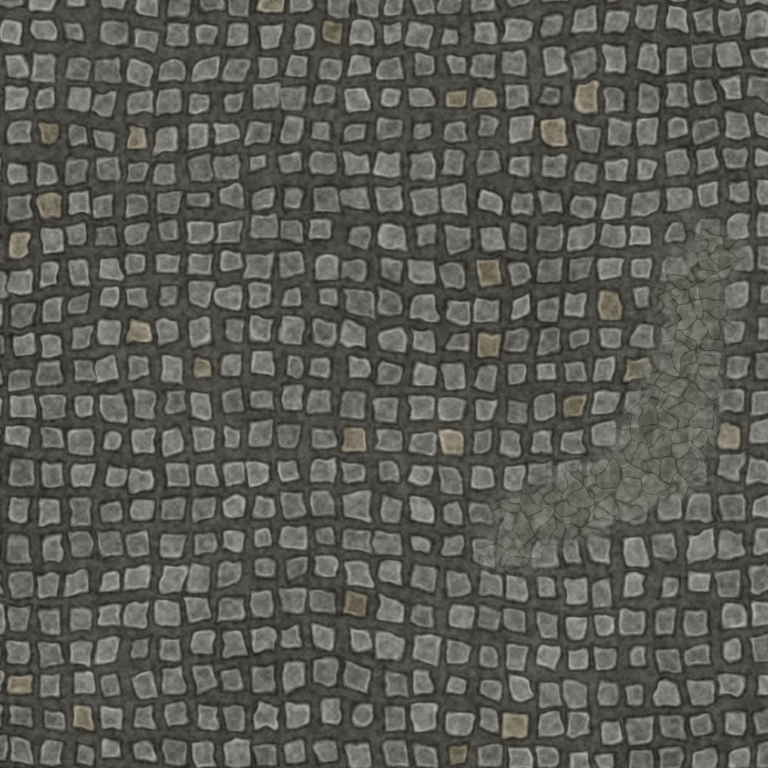
Write a Shadertoy shader that draws this texture.

```glsl
// Worn cobblestone paving: wavy rows of small, uneven four-sided setts in dark earth.
// Each sett is the meeting of four jittered half planes, with a pale rim and a dark
// outline; a crumbled strip of cellular rubble interrupts the rows.

float hash(vec2 p) {
    return fract(sin(dot(p, vec2(127.1, 311.7))) * 43758.5453);
}

vec2 hash2(vec2 p) {
    return vec2(hash(p), hash(p + 57.3));
}

float noise(vec2 p) {
    vec2 i = floor(p), f = fract(p);
    f = f * f * (3.0 - 2.0 * f);
    return mix(mix(hash(i), hash(i + vec2(1, 0)), f.x),
               mix(hash(i + vec2(0, 1)), hash(i + vec2(1, 1)), f.x), f.y);
}

float fbm(vec2 p) {
    float sum = 0.0, amp = 0.5;
    for (int i = 0; i < 4; i++) {
        sum += amp * noise(p);
        p = p * 2.03 + 17.0;
        amp *= 0.5;
    }
    return sum / 0.9375;
}

float smoothMax(float a, float b, float k) {
    float h = max(k - abs(a - b), 0.0) / k;
    return max(a, b) + h * h * k * 0.25;
}

// Signed distance to one irregular sett
float sett(vec2 p, vec2 id) {
    float size = 0.385 - 0.10 * pow(hash(id + 3.7), 3.0);
    float turn = (hash(id + 8.1) - 0.5) * 0.22;
    float d = -1.0;
    for (int i = 0; i < 4; i++) {
        vec2 r = hash2(id + float(i) * 19.7 + 5.0) - 0.5;
        float a = float(i) * 1.5708 + turn + r.x * 0.34;
        d = smoothMax(d, dot(p, vec2(cos(a), sin(a))) - size - r.y * 0.13, 0.13);
    }
    return d;
}

// Nearest sett: x = distance, yz = its cell
vec3 paving(vec2 p) {
    vec2 cell = floor(p);
    vec3 best = vec3(9.0);
    for (int y = -1; y <= 1; y++)
    for (int x = -1; x <= 1; x++) {
        vec2 id = cell + vec2(x, y);
        vec2 centre = id + 0.5 + (hash2(id) - 0.5) * vec2(0.20, 0.16);
        float d = sett((p - centre) * vec2(1.0, 1.09), id);
        if (d < best.x) best = vec3(d, id);
    }
    return best;
}

// Cellular rubble: x = gap to the nearest crack, y = random tone
vec2 rubble(vec2 p) {
    vec2 cell = floor(p);
    float near = 9.0, second = 9.0, tone = 0.0;
    for (int y = -1; y <= 1; y++)
    for (int x = -1; x <= 1; x++) {
        vec2 id = cell + vec2(x, y);
        float d = length(id + hash2(id + 31.0) - p);
        if (d < near) {
            second = near;
            near = d;
            tone = hash(id + 71.0);
        } else second = min(second, d);
    }
    return vec2(second - near, tone);
}

float segment(vec2 p, vec2 a, vec2 b) {
    vec2 ab = b - a;
    return length(p - a - ab * clamp(dot(p - a, ab) / dot(ab, ab), 0.0, 1.0));
}

void mainImage(out vec4 fragColor, in vec2 fragCoord) {
    vec2 uv = fragCoord / iResolution.xy;
    float grain = fbm(uv * 130.0) - 0.5;
    float speck = noise(uv * 250.0 + 9.0) - 0.5;
    float broad = fbm(uv * 7.0 + 4.0) - 0.5;

    // Wavy rows and columns, with slightly rough outlines
    vec2 p = uv * vec2(24.6, 22.4);
    p += 0.55 * (vec2(noise(uv * 5.0), noise(uv * 5.0 + 40.0)) - 0.5);
    p.y += 0.12 * sin(uv.x * 9.0 + uv.y * 4.0);
    p += 0.13 * (vec2(noise(uv * 75.0), noise(uv * 75.0 + 23.0)) - 0.5);
    vec3 stone = paving(p);
    float d = stone.x;
    vec2 id = stone.yz;

    // Earth joints, darkest along the foot of each sett
    float joint = 0.29 + 0.17 * grain + 0.06 * speck + 0.06 * broad;
    joint -= 0.075 * exp(-pow((d - 0.045) / 0.05, 2.0));

    // Sett faces: own tone, mottling and a broken pale rim
    float face = 0.435 + 0.10 * (hash(id + 13.0) - 0.5) + 0.24 * grain + 0.07 * speck;
    float rim = exp(-pow((d + 0.075) / 0.045, 2.0));
    face += rim * (0.03 + 0.13 * noise(uv * 55.0 + 80.0)) + 0.06 * broad;
    float edge = 0.035 + 12.0 / iResolution.y;
    float cover = 1.0 - smoothstep(-edge, edge * 0.6, d);
    float grey = mix(joint, face, cover);

    // Crumbled strip bending down the right side
    float strip = min(segment(uv, vec2(0.94, 0.68), vec2(0.86, 0.43)),
                      segment(uv, vec2(0.86, 0.40), vec2(0.68, 0.32)));
    float worn = 1.0 - smoothstep(0.02, 0.075, strip + 0.11 * (fbm(uv * 16.0) - 0.5));
    vec2 chip = rubble(uv * 44.0 + 0.9 * vec2(noise(uv * 60.0), noise(uv * 60.0 + 11.0)));
    float debris = 0.36 + 0.10 * (chip.y - 0.5) + 0.20 * grain + 0.05 * speck;
    debris += 0.07 * smoothstep(0.05, 0.2, chip.x) - 0.07 * (1.0 - smoothstep(0.0, 0.12, chip.x));
    grey = mix(grey, debris, worn * 0.8);

    // Warm grey, with a few brownish setts
    vec3 color = vec3(grey + 0.005, grey, grey - 0.024);
    float brown = step(0.95, hash(id + 91.0)) * cover * (1.0 - worn);
    color += brown * vec3(0.01, -0.01, -0.05);
    color += worn * vec3(-0.008, 0.004, -0.004);
    fragColor = vec4(clamp(color, 0.0, 1.0), 1.0);
}
```
